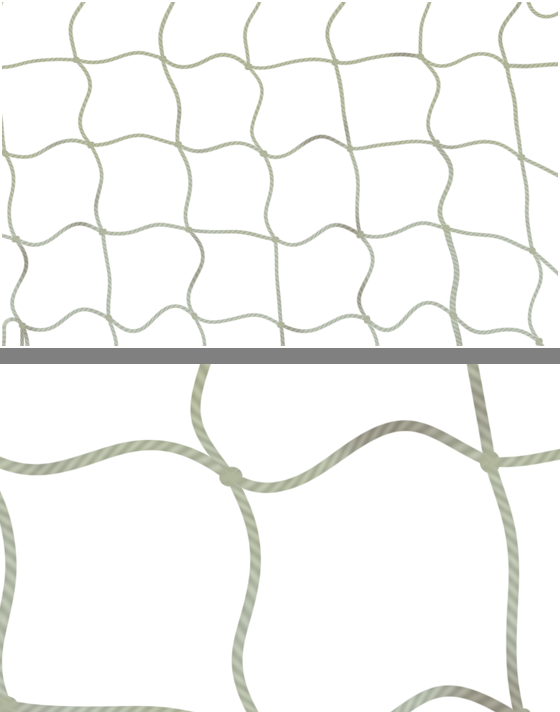
Top, the full canvas; bottom, a detail of the centre.
Reproduce this pattern procedurally as a WebGL 1 fragment shader.

```glsl
precision highp float;
// Slack knotted cord netting on white: a leaning, sagging lattice of knots
// joined by wavy cords. Each cord is a chord bent by a sine wave and a bow,
// drawn by distance, then given a twisted-strand tint and noisy wear.

#define CELLS_ACROSS 6.51
#define FIRST_KNOT vec2(0.89, 0.72)
#define CORD_RADIUS 0.021
#define KNOT_RADIUS 0.047
#define TWIST_PITCH 0.055
#define WARP 0.02
#define MARGIN 0.024
#define WARM_CORD vec3(0.70, 0.72, 0.61)
#define COOL_CORD vec3(0.72, 0.75, 0.69)
#define WORN_CORD vec3(0.61, 0.60, 0.54)

const float PI = 3.14159;
const float TAU = 6.28318;

uniform vec2 u_resolution;

vec2 gradient(vec2 cell) {
  float angle = TAU * fract(sin(dot(cell, vec2(127.1, 311.7))) * 4375.85);
  return vec2(cos(angle), sin(angle));
}

float gradientNoise(vec2 p) {
  vec2 i = floor(p), f = fract(p);
  vec2 u = f * f * f * (f * (f * 6.0 - 15.0) + 10.0);
  vec2 e = vec2(0.0, 1.0);
  float low = mix(dot(gradient(i), f), dot(gradient(i + e.yx), f - e.yx), u.x);
  float high = mix(dot(gradient(i + e), f - e), dot(gradient(i + 1.0), f - 1.0), u.x);
  return mix(low, high, u.y);
}

// Sideways lean of each row.
float rowShift(float row) {
  return 0.2 * abs(row) - 0.025 * row * row;
}

// Knot position; the right-hand columns sag more in the lower rows.
vec2 knotAt(vec2 id) {
  float right = max(id.x - 4.0, 0.0);
  float sag = 0.07 * right * right * right * max(id.y, 0.0);
  float ripple = 0.065 * cos(1.96 * (id.x + 1.0));
  return FIRST_KNOT + id + vec2(rowShift(id.y), ripple + sag);
}

// Wave and bow of the cord running right from a knot.
vec2 bendAcross(vec2 id) {
  float wave = 0.055 + 0.045 * cos(1.96 * (id.x - 0.9 - 0.7 * id.y));
  wave += 0.04 * max(id.y - 2.0, 0.0);
  float bow = -0.03 - (0.03 + 0.04 * cos(PI * id.x)) * sin(1.5 * id.y);
  return vec2(wave, bow) * step(id.x, 4.5);
}

// Wave and bow of the cord running down from a knot.
vec2 bendDown(vec2 id) {
  float wave = 0.05 + 0.05 * cos(3.0 * id.x + 1.5 * id.y);
  float bow = 0.04 + 0.05 * cos(2.1 * (id.x - 1.0) + 0.3 * id.y);
  return -vec2(wave, bow - 0.12 * step(id.y, -0.5));
}

// Keeps the nearest strand as (edge distance, length along, position across).
void layStrand(float dist, float along, float across, float radius, inout vec3 best) {
  if (dist - radius < best.x) best = vec3(dist - radius, along, across / radius);
}

void layCord(vec2 p, vec2 a, vec2 b, vec2 bend, float radius, inout vec3 best) {
  float len = distance(a, b);
  vec2 dir = (b - a) / len;
  vec2 q = vec2(dot(p - a, dir), dot(p - a, vec2(-dir.y, dir.x)));
  float t = clamp(q.x / len, 0.0, 1.0);
  float s = sin(PI * t);
  float offset = bend.x * sin(TAU * t) + bend.y * s * s;
  float slope = (bend.x * TAU * cos(TAU * t) + bend.y * PI * sin(TAU * t)) / len;
  float across = (q.y - offset) * inversesqrt(1.0 + slope * slope);
  layStrand(length(vec2(across, q.x - t * len)), q.x, across, radius, best);
}

// Half ring with straight legs; side is -1 for an arch, 1 for a hanging loop.
void layLoop(vec2 p, vec2 center, float radius, float side, inout vec3 best) {
  vec2 q = p - center;
  float across = length(vec2(q.x, max(q.y * side, 0.0))) - radius;
  layStrand(abs(across), q.x + q.y, across, CORD_RADIUS, best);
}

void main() {
  float unit = CELLS_ACROSS / u_resolution.x;
  vec2 size = u_resolution * unit;
  vec2 p = vec2(gl_FragCoord.x, u_resolution.y - gl_FragCoord.y) * unit;
  vec2 q = p + WARP * vec2(gradientNoise(p * 2.7), gradientNoise(p * 2.7 + 31.0));

  vec3 best = vec3(9.0, 0.0, 0.0);
  float knotEdge = 9.0;
  for (int dy = -1; dy <= 1; dy++) {
    float row = floor(q.y - FIRST_KNOT.y) + float(dy);
    float column = floor(q.x - FIRST_KNOT.x - rowShift(row));
    for (int dx = -1; dx <= 1; dx++) {
      vec2 id = vec2(column + float(dx), row);
      vec2 knot = knotAt(id);
      // One column is heavier toward the bottom.
      float heavy = step(abs(id.x - 4.0), 0.5) * clamp(id.y, 0.0, 2.0);
      float radius = CORD_RADIUS * (1.0 + 0.2 * gradientNoise(id * 0.73));
      if (id.x > -1.5 || id.y < 2.5)
        layCord(q, knot, knotAt(id + vec2(1.0, 0.0)), bendAcross(id), radius, best);
      layCord(q, knot, knotAt(id + vec2(0.0, 1.0)), bendDown(id),
              radius * (1.0 + 0.3 * heavy), best);
      vec2 tilt = gradient(id), k = q - knot;
      k = vec2(dot(k, tilt), 1.25 * dot(k, vec2(-tilt.y, tilt.x)));
      knotEdge = min(knotEdge, length(k) - KNOT_RADIUS);
    }
  }
  // Loose ends at two corners.
  layLoop(q, vec2(6.37, -0.04), 0.23, 1.0, best);
  layLoop(q, vec2(0.15, size.y - 0.23), 0.11, -1.0, best);

  // Twisted strands, warm to cool drift, worn patches.
  float wear = gradientNoise(p * 1.6 + 7.0);
  vec3 color = mix(WARM_CORD, COOL_CORD, smoothstep(0.2, 0.8, p.y / size.y + 0.5 * wear));
  color = mix(color, WORN_CORD, smoothstep(0.12, 0.5, wear));
  color += 0.045 * sin(TAU * (best.y / TWIST_PITCH + 0.4 * best.z));
  color += 0.03 * gradientNoise(p * 22.0) - 0.03 * best.z * best.z;
  color = mix(color, WARM_CORD * 0.97, 0.7 * smoothstep(0.02, -0.02, knotEdge));

  vec2 inset = min(p, size - p) - MARGIN;
  float cover = smoothstep(unit, -unit, min(best.x, knotEdge));
  cover *= smoothstep(-0.5 * unit, 0.5 * unit, min(inset.x, inset.y));
  gl_FragColor = vec4(mix(vec3(1.0), color, cover), 1.0);
}
```
